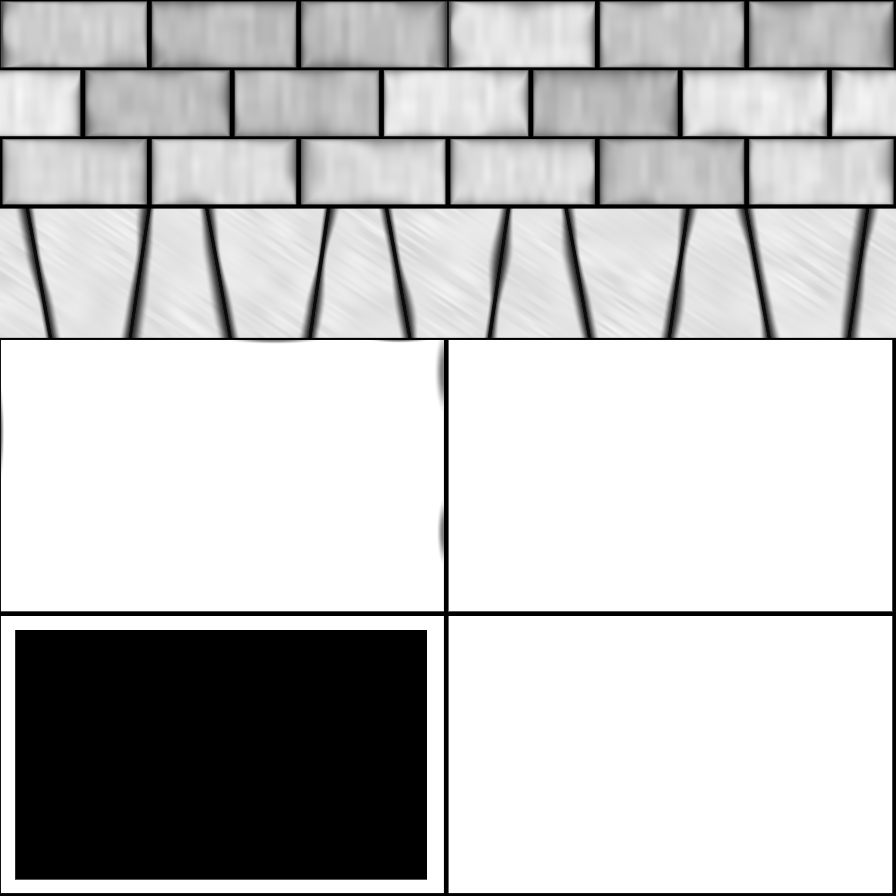
This texture map is drawn by a WebGL 1 fragment shader. Its source:

```glsl
precision highp float;
uniform vec2 u_resolution;

// Layout, in 768ths of the canvas, y measured downward
const float GRID = 768.0;
const vec2 BRICK = vec2(128.0, 59.0);
const float ROW_SHIFT = 71.0;
const float BAND_TOP = 177.0;
const float BAND_END = 290.5;
const float PANEL_SPLIT = 526.0;
const float CENTER_X = 382.5;
const float STONE_PERIOD = 154.0;
const vec2 LEFT_JOINT = vec2(23.0, 43.5);    // x at top, x at bottom
const vec2 RIGHT_JOINT = vec2(128.0, 111.5);
const vec2 INSET_MIN = vec2(13.0, 540.0);
const vec2 INSET_MAX = vec2(366.0, 754.0);

// Grey of each brick, three columns at a time
const vec3 TOP_A = vec3(0.80, 0.75, 0.75);
const vec3 TOP_B = vec3(0.89, 0.78, 0.75);
const vec3 MID_A = vec3(0.75, 0.76, 0.90);
const vec3 MID_B = vec3(0.74, 0.91, 0.92);
const vec3 LOW_A = vec3(0.84, 0.87, 0.86);
const vec3 LOW_B = vec3(0.87, 0.77, 0.88);
const float STONE_TONE = 0.895;
const float STREAK = 0.08;

float hash(vec2 p) {
  p = fract(p * vec2(0.1031, 0.1137));
  p += dot(p, p.yx + 33.33);
  return fract((p.x + p.y) * p.x * 7.31);
}

float noise(vec2 p) {
  vec2 i = floor(p), f = fract(p);
  f = f * f * (3.0 - 2.0 * f);
  return mix(mix(hash(i), hash(i + vec2(1.0, 0.0)), f.x),
             mix(hash(i + vec2(0.0, 1.0)), hash(i + 1.0), f.x), f.y);
}

// Antialiased coverage of a signed distance
float fill(float d) {
  return clamp(0.5 - d * u_resolution.y / GRID, 0.0, 1.0);
}

float line(float x, float halfWidth) {
  return fill(abs(x) - halfWidth);
}

float pick(vec3 a, vec3 b, float i) {
  vec3 k = vec3(0.0, 1.0, 2.0);
  return dot(a, step(abs(k - i), vec3(0.5))) + dot(b, step(abs(k + 3.0 - i), vec3(0.5)));
}

// Soft stain of varying depth beside an edge
float stain(float d, float along, float id) {
  float depth = 1.0 + 6.0 * pow(noise(vec2(along, id * 7.0 + 3.0)), 2.0);
  return exp(-max(d, 0.0) / depth);
}

float bricks(vec2 p) {
  float row = floor(p.y / BRICK.y);
  bool shifted = row > 0.5 && row < 1.5;
  float x = p.x - (shifted ? ROW_SHIFT : 0.0);
  float col = floor(x / BRICK.x);
  float id = mod(col, 6.0);
  float tone = row < 0.5 ? pick(TOP_A, TOP_B, id)
             : shifted ? pick(MID_A, MID_B, id) : pick(LOW_A, LOW_B, id);
  vec2 q = vec2(x - col * BRICK.x, p.y - row * BRICK.y);
  vec2 seed = vec2(col * 19.0 + 40.0, row * 23.0);
  // Vertical brush streaks
  tone += STREAK * (noise(q * vec2(0.15, 0.035) + seed) - 0.5);
  tone += 0.5 * STREAK * (noise(q * vec2(0.05, 0.09) + seed.yx) - 0.5);
  // Stains along the four sides
  float side = id + row * 6.0;
  float shade = 0.6 * stain(q.x - 2.0, q.y / 25.0, side);
  shade = max(shade, 0.6 * stain(BRICK.x - q.x - 2.0, q.y / 25.0, side + 31.0));
  shade = max(shade, 0.4 * stain(q.y - 1.5, q.x / 35.0, side + 57.0));
  shade = max(shade, 0.4 * stain(BRICK.y - q.y - 1.0, q.x / 35.0, side + 83.0));
  tone *= 1.0 - shade;
  // Mortar; two joints of the top row are thin
  float joint = floor(x / BRICK.x + 0.5);
  bool thin = row < 0.5 && joint < 5.0 && mod(joint, 3.0) < 0.5;
  float mortar = line(x - joint * BRICK.x, thin ? 0.7 : 2.0);
  float seam = p.y - floor(p.y / BRICK.y + 0.5) * BRICK.y;
  return tone * (1.0 - max(mortar, line(seam, 1.2)));
}

float slantedJoint(vec2 p, vec2 ends, float seed) {
  float t = (p.y - BAND_TOP) / (BAND_END - BAND_TOP);
  float x = p.x - mix(ends.x, ends.y, t);
  float id = floor(x / STONE_PERIOD + 0.5);
  x -= id * STONE_PERIOD;
  float n = noise(vec2(t * 2.6, (id + 2.0) * 5.0 + seed + step(0.0, x) * 47.0));
  float soft = 0.85 * (1.0 - smoothstep(0.0, 4.0 + 9.0 * n, abs(x)));
  return max(soft, 0.95 * (1.0 - smoothstep(1.0, 3.2, abs(x))));
}

float stones(vec2 p) {
  // Diagonal scratches over a mottled ground
  vec2 d = vec2(p.x + p.y, p.y - p.x * 0.65);
  float tone = STONE_TONE + 0.05 * (noise(p / 22.0) - 0.5);
  tone += 0.055 * (noise(d * vec2(0.025, 0.3) + 90.0) - 0.5) * noise(p / 35.0 + 9.0) * 2.0;
  return tone * (1.0 - slantedJoint(p, LEFT_JOINT, 11.0))
              * (1.0 - slantedJoint(p, RIGHT_JOINT, 71.0));
}

float smudge(vec2 p, vec2 center, vec2 radius) {
  return 0.5 * (1.0 - smoothstep(0.2, 1.0, length((p - center) / radius)));
}

float panels(vec2 p) {
  // Smudges on the rim of the upper left panel
  float dark = smudge(p, vec2(381.0, 319.0), vec2(9.0, 38.0));
  dark = max(dark, smudge(p, vec2(381.0, 456.0), vec2(7.0, 31.0)));
  dark = max(dark, smudge(p, vec2(0.0, 371.0), vec2(4.0, 46.0)));
  dark = max(dark, smudge(p, vec2(235.0, 291.0), vec2(42.0, 4.0)));
  dark = max(dark, smudge(p, vec2(342.0, 291.0), vec2(28.0, 3.0)));
  dark *= step(p.x, CENTER_X);
  // Black inset and dividing lines
  vec2 inset = abs(p - 0.5 * (INSET_MIN + INSET_MAX)) - 0.5 * (INSET_MAX - INSET_MIN);
  dark = max(dark, fill(max(inset.x, inset.y)));
  dark = max(dark, max(line(p.x - CENTER_X, 2.0), line(p.y - PANEL_SPLIT, 2.0)));
  dark = max(dark, max(line(p.x - GRID, 3.2), line(p.y - GRID, 2.5)));
  return 1.0 - max(dark, line(p.x, 0.8));
}

void main() {
  vec2 p = gl_FragCoord.xy / u_resolution * GRID;
  p.y = GRID - p.y;
  float tone = p.y < BAND_TOP ? bricks(p) : p.y < BAND_END ? stones(p) : panels(p);
  tone *= 1.0 - max(line(p.y - BAND_TOP, 1.8), line(p.y - BAND_END, 0.9));
  gl_FragColor = vec4(vec3(tone), 1.0);
}
```
